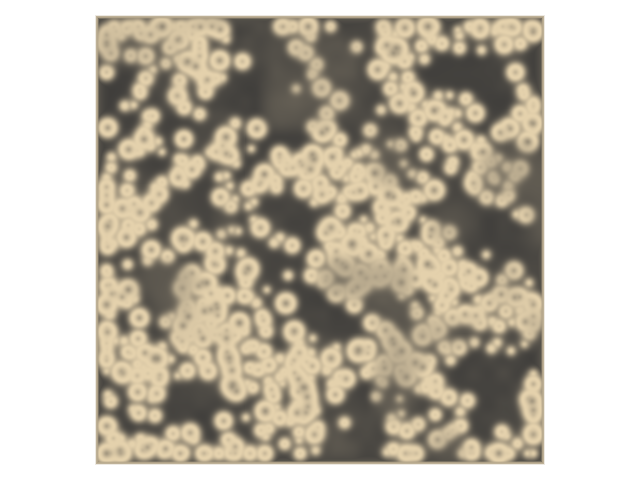
Write a Shadertoy shader that draws this texture.

```glsl
// Glowing cream blobs, merged into scalloped chains on a charcoal square with a tan rim.
const vec3 CHARCOAL = vec3(0.235, 0.23, 0.222);
const vec3 CREAM = vec3(0.895, 0.82, 0.675);
const vec3 PAPER = vec3(1.0);

const float SIDE = 0.934;         // square side as a share of canvas height
// All lengths below are shares of the square side.
const float CELLS = 24.0;         // scatter cells along one side
const int BLOBS_PER_CELL = 3;
const float MIN_RADIUS = 0.007;
const float MAX_RADIUS = 0.025;
const float INSET = 0.024;        // blob centres keep this far from the rim
const float MERGE = 0.0052;       // softness of the union
const float RIDGE_DEPTH = 0.0085; // brightest line inside a blob edge
const float OUTER_GLOW = 0.0088;
const float INNER_GLOW = 0.0105;
const float RIM_WIDTH = 0.005;
const float RIM_TONE = 0.74;
const float CLUSTER_SCALE = 9.0;
const float HAZE_SCALE = 11.0;

vec3 hash3(vec3 p) {
    p = fract(p * vec3(0.1031, 0.1030, 0.0973));
    p += dot(p, p.yxz + 33.33);
    return fract((p.xxy + p.yxx) * p.zyx);
}

float valueNoise(vec2 p, float seed) {
    vec2 i = floor(p);
    vec2 f = fract(p);
    f = f * f * (3.0 - 2.0 * f);
    float a = hash3(vec3(i, seed)).x;
    float b = hash3(vec3(i + vec2(1.0, 0.0), seed)).x;
    float c = hash3(vec3(i + vec2(0.0, 1.0), seed)).x;
    float d = hash3(vec3(i + 1.0, seed)).x;
    return mix(mix(a, b, f.x), mix(c, d, f.x), f.y);
}

// Softly merged signed distance to the scattered discs, negative inside.
float blobField(vec2 p) {
    vec2 home = floor(p * CELLS);
    float total = 1e-6;
    for (int y = -1; y <= 1; y++)
    for (int x = -1; x <= 1; x++) {
        vec2 cell = home + vec2(x, y);
        if (any(lessThan(cell, vec2(0.0))) || any(greaterThanEqual(cell, vec2(CELLS)))) continue;
        float cluster = valueNoise((cell + 0.5) / CELLS * CLUSTER_SCALE, 71.0);
        float density = 0.1 + 0.85 * smoothstep(0.2, 0.75, cluster);
        for (int k = 0; k < BLOBS_PER_CELL; k++) {
            vec3 place = hash3(vec3(cell, float(k) + 5.0));
            vec3 kind = hash3(vec3(cell, float(k) + 43.0));
            if (kind.x > density) continue;
            vec2 center = clamp((cell + place.xy) / CELLS, INSET, 1.0 - INSET);
            float radius = mix(MIN_RADIUS, MAX_RADIUS, pow(kind.y, 1.3));
            float dist = length(vec3(p - center, 0.003)) - radius;
            total += exp(-dist / MERGE);
        }
    }
    return -MERGE * log(total);
}

float blobTone(vec2 p) {
    float haze = valueNoise(p * HAZE_SCALE, 17.0);
    float grain = valueNoise(p * HAZE_SCALE * 2.7, 29.0);
    float cloud = mix(haze, grain, 0.35);

    // Bright ridge along the edge, fading to dark outside and to a mid tone inside
    float offset = blobField(p) + RIDGE_DEPTH;
    float inside = step(offset, 0.0);
    float x = offset / mix(OUTER_GLOW, INNER_GLOW, inside);
    float glow = exp(-0.5 * x * x);
    float base = mix(0.02 + 0.14 * cloud * cloud, 0.2 + 0.35 * cloud, inside);
    // Both sides meet at full brightness on the ridge
    float tone = mix(base, 1.0, glow);

    // Out-of-focus patches
    float blurred = smoothstep(0.55, 0.9, valueNoise(p * 8.0 + 3.7, 53.0));
    return mix(tone, 0.22 + 0.45 * tone, 0.75 * blurred);
}

void mainImage(out vec4 fragColor, in vec2 fragCoord) {
    float pixel = 1.0 / (iResolution.y * SIDE);
    vec2 p = (fragCoord - 0.5 * iResolution.xy) * pixel + 0.5;
    vec2 q = abs(p - 0.5);
    float edge = 0.5 - max(q.x, q.y);   // depth below the square's edge

    // Rim line and its soft inner glow
    float rim = 1.0 - smoothstep(RIM_WIDTH * 0.5, RIM_WIDTH * 1.6, edge);
    float rimGlow = 0.3 * exp(-max(edge, 0.0) / 0.012);
    float tone = max(blobTone(p), rimGlow);
    tone = mix(tone, RIM_TONE, rim);

    vec3 color = mix(CHARCOAL, CREAM, clamp(tone, 0.0, 1.0));
    float square = smoothstep(-pixel, pixel, edge);
    fragColor = vec4(mix(PAPER, color, square), 1.0);
}
```
